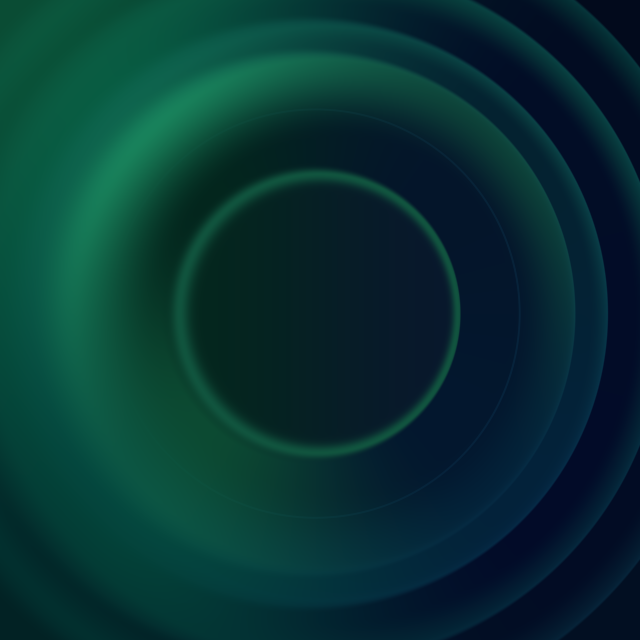
Reproduce this background procedurally as a Shadertoy shader.

```glsl
// Nested glowing discs, emerald at the left fading to navy at the right.
// Each disc blends four diagonal colours by direction, from an inner shade
// to an edge shade; its outline is soft at the left and crisp at the right.

#define CENTER vec2(0.493, 0.510)
#define CORE_RADIUS 0.2266
#define HAIRLINE_RADIUS 0.319
#define SOFT_EDGE 0.040
#define CRISP_EDGE 0.0014
#define RIM_LIGHT vec3(0.012, 0.045, 0.055)
#define CORE_RIM vec3(0.068, 0.340, 0.250)

// Weights of the upper right, upper left, lower left and lower right colours.
vec4 diagonalWeights(vec2 dir) {
    vec2 u = vec2(dir.x + dir.y, dir.y - dir.x) * 0.70711;
    vec4 w = max(vec4(u, -u), 0.0);
    return w * w;
}

float discMask(float r, float radius, float blur) {
    return 1.0 - smoothstep(radius - blur, radius + blur, r);
}

// Lays one disc over the colours behind it.
vec3 addDisc(vec3 behind, float r, vec2 dir, float innerRadius, float radius,
             mat4x3 innerShades, mat4x3 edgeShades) {
    float leftness = 0.5 - 0.5 * dir.x;
    float blur = CRISP_EDGE + SOFT_EDGE * leftness * leftness;
    float onset = mix(0.45, 0.05, leftness);
    float t = smoothstep(onset, 1.0, (r - innerRadius) / (radius - innerRadius));

    vec4 w = diagonalWeights(dir);
    vec3 shade = mix(innerShades * w, edgeShades * w, t) / 255.0;
    float rim = exp(-max(radius - r, 0.0) / 0.006) * (1.0 - leftness);
    return mix(behind, shade + RIM_LIGHT * rim, discMask(r, radius, blur));
}

void mainImage(out vec4 fragColor, in vec2 fragCoord) {
    vec2 p = (fragCoord - 0.5 * iResolution.xy) / min(iResolution.x, iResolution.y) + 0.5;
    vec2 q = p - CENTER;
    float r = length(q);
    vec2 dir = q / max(r, 1e-4);
    float leftness = 0.5 - 0.5 * dir.x;

    // Backdrop in the corners.
    mat4x3 corners = mat4x3(2, 10, 28,  10, 76, 52,  2, 34, 36,  2, 15, 34);
    vec3 col = corners * diagonalWeights(dir) / 255.0;

    // Outer discs, from back to front.
    col = addDisc(col, r, dir, 0.547, 0.636,
        mat4x3(2, 12, 34,  9, 80, 55,  2, 38, 40,  2, 12, 36),
        mat4x3(4, 46, 50,  11, 88, 62,  2, 50, 48,  4, 28, 48));
    col = addDisc(col, r, dir, 0.457, 0.547,
        mat4x3(2, 13, 38,  8, 92, 66,  3, 65, 56,  2, 11, 40),
        mat4x3(7, 58, 58,  11, 92, 66,  3, 58, 52,  3, 32, 52));
    col = addDisc(col, r, dir, 0.406, 0.457,
        mat4x3(4, 34, 48,  14, 100, 76,  4, 72, 62,  3, 34, 58),
        mat4x3(8, 58, 60,  15, 102, 80,  4, 70, 62,  3, 34, 60));

    // Broad bright ring around the core.
    col = addDisc(col, r, dir, CORE_RADIUS, 0.406,
        mat4x3(4, 21, 42,  3, 38, 29,  12, 74, 50,  3, 23, 46),
        mat4x3(13, 66, 56,  26, 136, 95,  12, 86, 68,  3, 34, 57));

    // Faint hairline within the ring.
    float hairline = 1.0 - smoothstep(0.0005, 0.0025, abs(r - HAIRLINE_RADIUS));
    col += RIM_LIGHT * hairline * (1.0 - leftness);

    // Dark core with a glowing rim.
    vec3 core = mix(vec3(0.016, 0.150, 0.115), vec3(0.032, 0.092, 0.172),
                    smoothstep(0.28, 0.72, p.x));
    float rimWidth = mix(0.009, 0.017, leftness);
    float rimOffset = (r - CORE_RADIUS + mix(0.004, 0.013, leftness)) / rimWidth;
    float rimGlow = exp(-rimOffset * rimOffset);
    core = mix(core, CORE_RIM, 0.95 * rimGlow);
    float coreBlur = CRISP_EDGE + 0.4 * SOFT_EDGE * leftness;
    col = mix(col, core, discMask(r, CORE_RADIUS, coreBlur));

    fragColor = vec4(clamp(col, 0.0, 1.0), 1.0);
}
```
